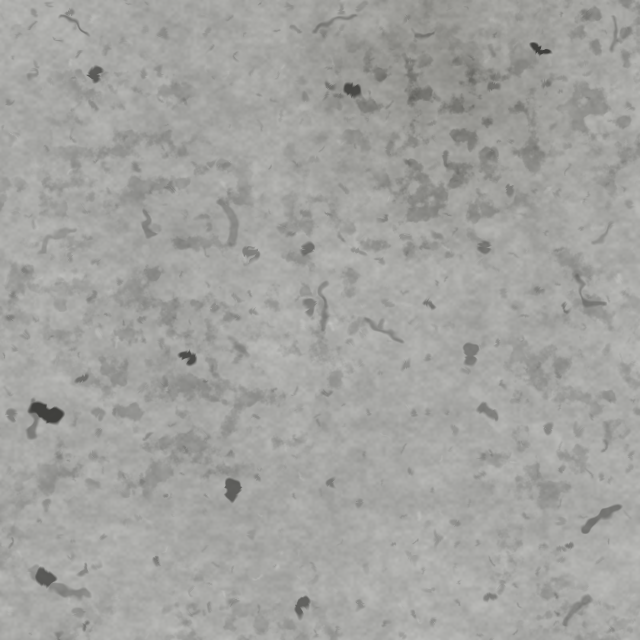
Give the GLSL for this texture, as a Shadertoy shader.

```glsl
const vec3 CONCRETE = vec3(0.671, 0.672, 0.662);
const vec3 PIT_SHADE = vec3(0.20, 0.20, 0.19);
const vec3 STAIN_TINT = vec3(0.080, 0.082, 0.088);
const vec2 STAIN_CENTER = vec2(0.70, 0.92);
const vec2 STAIN_SIZE = vec2(0.27, 0.28);
const float CLOUD_CONTRAST = 0.085;
const float MOTTLE_CONTRAST = 0.085;
const float GRAIN_CONTRAST = 0.080;
const float PATCH_CONTRAST = 0.085;
const float EDGE = 0.0030;
const float RAGGEDNESS = 0.012;
const float CRACK_X = 0.68;
const float CRACK_TOP = 0.22;

float hash(vec2 p) {
    return fract(sin(dot(p, vec2(127.1, 311.7))) * 43758.5453);
}

float noise(vec2 p) {
    vec2 i = floor(p), f = fract(p);
    f = f * f * (3.0 - 2.0 * f);
    return mix(mix(hash(i), hash(i + vec2(1, 0)), f.x),
               mix(hash(i + vec2(0, 1)), hash(i + vec2(1, 1)), f.x), f.y);
}

float fbm(vec2 p) {
    float sum = 0.0, amp = 0.5;
    for (int i = 0; i < 4; i++) {
        sum += amp * noise(p);
        p = mat2(1.6, 1.2, -1.2, 1.6) * p + 7.3;
        amp *= 0.5;
    }
    return sum / 0.9375;
}

// Scattered bent strokes; short ones read as pits, long ones as worm marks.
// Lengths and radii are in canvas units, share is the chance per cell.
float marks(vec2 p, float cells, float share, float halfLength, vec2 radii, float seed) {
    vec2 home = floor(p * cells);
    float cover = 0.0;
    for (int j = -1; j <= 1; j++)
    for (int i = -1; i <= 1; i++) {
        vec2 cell = home + vec2(i, j);
        vec2 key = cell + seed;
        if (hash(key) > share) continue;
        vec2 jitter = vec2(hash(key + 17.3), hash(key + 41.9));
        vec2 d = p - (cell + 0.15 + 0.7 * jitter) / cells;
        float angle = 3.1416 * hash(key + 63.1);
        float c = cos(angle), s = sin(angle);
        d = mat2(c, -s, s, c) * d;
        float reach = halfLength * mix(0.3, 1.0, hash(key + 71.7));
        float along = clamp(d.x / reach, -1.0, 1.0);
        d.y += reach * (hash(key + 87.2) - 0.5) * (along * along + 0.3 * sin(4.0 * along));
        d.x -= along * reach;
        float size = hash(key + 95.4);
        float radius = mix(radii.x, radii.y, size * size);
        radius *= 0.55 + 0.9 * noise(vec2(along * 2.5, hash(key) * 90.0));
        float depth = mix(0.35, 1.0, hash(key + 103.8));
        cover = max(cover, depth * smoothstep(EDGE, -EDGE, length(d) - radius));
    }
    return cover;
}

// Thin broken crack rising from the lower edge
float crack(vec2 p) {
    float x = CRACK_X + 0.025 * (fbm(vec2(p.y * 14.0, 3.0)) - 0.5);
    float line = smoothstep(0.0055, 0.001, abs(p.x - x));
    float broken = smoothstep(0.3, 0.6, noise(vec2(p.y * 38.0, 9.0)));
    return line * broken * smoothstep(CRACK_TOP, CRACK_TOP - 0.03, p.y);
}

void mainImage(out vec4 fragColor, in vec2 fragCoord) {
    vec2 uv = fragCoord / iResolution.y;

    // Cloudy cement with fine, slightly horizontal grain
    float cloud = fbm(uv * 5.0 + 2.7) - 0.5;
    float mottle = fbm(uv * vec2(32.0, 42.0) + 11.0) - 0.5;
    float grain = 0.6 * noise(uv * vec2(95.0, 125.0)) + 0.4 * noise(uv * 200.0) - 0.5;
    vec3 color = CONCRETE + CLOUD_CONTRAST * cloud
               + MOTTLE_CONTRAST * mottle + GRAIN_CONTRAST * grain;

    // Damp stain and weathered blotches
    vec2 fromStain = (uv - STAIN_CENTER) / STAIN_SIZE;
    float stain = exp(-dot(fromStain, fromStain)) * (0.5 + fbm(uv * 9.0));
    color -= STAIN_TINT * stain;
    float patches = smoothstep(0.42, 0.65, fbm(uv * 6.0 + 31.0)) + 0.5 * stain;
    color -= PATCH_CONTRAST * patches * smoothstep(0.50, 0.70, fbm(uv * 42.0 + 5.0));

    // Ragged coordinates give every mark an uneven outline
    vec2 p = uv + RAGGEDNESS * (vec2(noise(uv * 70.0), noise(uv * 70.0 + 50.0)) - 0.5);

    // Pale flecks, then shadows from shallow to deep
    color += 0.055 * marks(p, 24.0, 0.25, 0.005, vec2(0.001, 0.004), 211.0);
    float shade = 0.25 * marks(p, 29.0, 0.50, 0.005, vec2(0.0015, 0.0055), 5.0);
    shade = max(shade, 0.48 * marks(p, 11.0, 0.28, 0.006, vec2(0.003, 0.008), 37.0));
    shade = max(shade, 0.45 * marks(p, 7.0, 0.34, 0.034, vec2(0.003, 0.007), 83.0));
    shade = max(shade, 0.95 * marks(p, 5.0, 0.20, 0.013, vec2(0.006, 0.012), 131.0));
    shade = max(shade, 0.28 * crack(p));
    color = mix(color, PIT_SHADE, shade);

    fragColor = vec4(clamp(color, 0.0, 1.0), 1.0);
}
```
